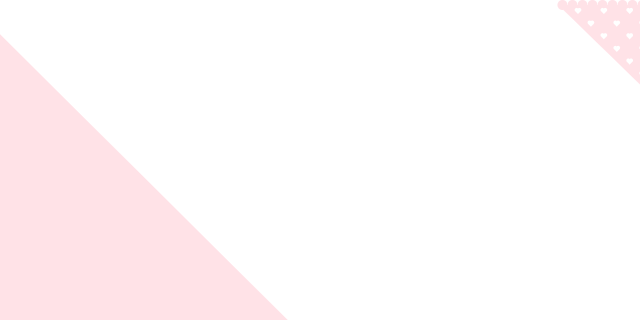
A Shadertoy shader for this background:

```glsl
// White page with a plain pink lower-left corner and a scalloped, heart-dotted pink upper-right corner.

const vec3 PAPER = vec3(1.0);
const vec3 PINK = vec3(1.0, 0.886, 0.906);

// All lengths are fractions of the canvas height.
const vec2 LARGE_LEGS = vec2(0.899, 0.893);
const vec2 SMALL_LEGS = vec2(0.2715, 0.264);

const float SCALLOP_PITCH = 0.03125;
const float SCALLOP_RADIUS = 0.0157;
const float SCALLOP_DEPTH = 0.0156;    // centre line below the top edge
const float FIRST_SCALLOP = 0.2422;    // distance from the right edge
const float LAST_SCALLOP = 8.0;        // index of the rightmost scallop

const vec2 HEART_PITCH = vec2(0.0808, 0.0790);
const vec2 HEART_START = vec2(0.0322, 0.0352);  // from the upper-right corner
const float HEART_SIZE = 0.0086;

// Signed distance to the hypotenuse of a right triangle at the origin.
float cornerDistance(vec2 p, vec2 legs) {
    return (dot(p, 1.0 / legs) - 1.0) / length(1.0 / legs);
}

// A diamond topped by two round lobes, with y pointing up.
float heartDistance(vec2 p, float size) {
    p.x = abs(p.x);
    float diamond = (p.x + abs(p.y) - size) * 0.7071;
    float lobe = length(p - 0.5 * size) - 0.7071 * size;
    return min(diamond, lobe);
}

// Nearest heart of one rectangular lattice.
float heartLattice(vec2 p, vec2 start) {
    vec2 cell = p - start;
    cell -= HEART_PITCH * round(cell / HEART_PITCH);
    return heartDistance(vec2(cell.x, -cell.y), HEART_SIZE);
}

// Row of circles along the top edge.
float scallopDistance(vec2 p) {
    float index = clamp(round((FIRST_SCALLOP - p.x) / SCALLOP_PITCH), 0.0, LAST_SCALLOP);
    vec2 centre = vec2(FIRST_SCALLOP - index * SCALLOP_PITCH, SCALLOP_DEPTH);
    return length(p - centre) - SCALLOP_RADIUS;
}

// Antialiased coverage, one pixel wide.
float coverage(float d) {
    return clamp(0.5 - d * iResolution.y, 0.0, 1.0);
}

void mainImage(out vec4 fragColor, in vec2 fragCoord) {
    vec2 p = fragCoord / iResolution.y;
    vec2 q = vec2(iResolution.x / iResolution.y, 1.0) - p;  // from the upper right

    // Lower-left triangle
    float pink = coverage(cornerDistance(p, LARGE_LEGS));

    // Upper-right triangle with its scalloped border
    float body = max(cornerDistance(q, SMALL_LEGS), SCALLOP_DEPTH - q.y);
    float ribbon = coverage(min(body, scallopDistance(q)));

    // Staggered hearts, kept below the border
    float hearts = min(heartLattice(q, HEART_START),
                       heartLattice(q, HEART_START + 0.5 * HEART_PITCH));
    hearts = max(hearts, max(body, SCALLOP_DEPTH - q.y));
    ribbon *= 1.0 - coverage(hearts);

    fragColor = vec4(mix(PAPER, PINK, max(pink, ribbon)), 1.0);
}
```
